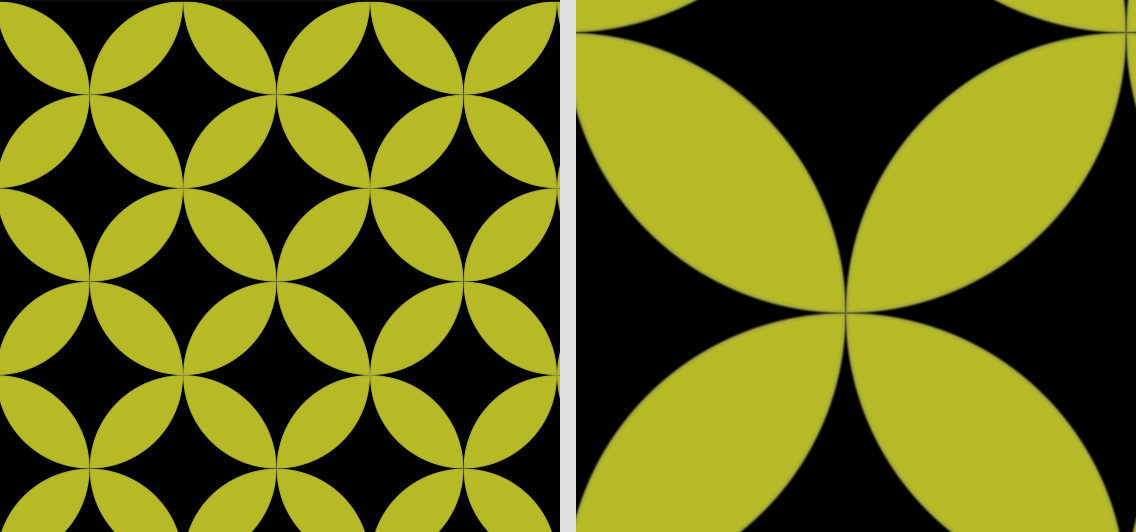
Left, the full canvas; right, a detail of the centre.
Reproduce this pattern procedurally as a WebGL 1 fragment shader.

```glsl
precision highp float;

// Interlaced circles: olive four-petal flowers leaving black curved diamonds.

uniform vec2 u_resolution;

// Lengths are fractions of the canvas width.
const float CELL_SIZE = 0.1669;              // one petal per cell
const vec2 FLOWER_CENTER = vec2(0.4939, 0.4470);
const float EDGE_WIDTH = 0.0024;             // soft petal outline
const float RIM_WIDTH = 0.0016;              // duller band inside the outline
const float TOP_BORDER = 0.0030;

const vec3 PETAL_COLOR = vec3(0.71, 0.73, 0.15);
const vec3 RIM_COLOR = vec3(0.66, 0.68, 0.23);
const vec3 GROUND_COLOR = vec3(0.0);
const vec3 BORDER_COLOR = vec3(0.04, 0.045, 0.05);

// Signed distance to the lens joining (0,0) and (1,1) in a unit cell.
float lensDistance(vec2 p) {
  return max(length(p - vec2(1.0, 0.0)), length(p - vec2(0.0, 1.0))) - 1.0;
}

// Mirror every other cell so that petals meet in fours.
float petalDistance(vec2 p) {
  vec2 grid = (p - FLOWER_CENTER) / CELL_SIZE;
  vec2 cell = floor(grid);
  vec2 local = fract(grid);
  float mirrored = mod(cell.x + cell.y, 2.0);
  local.x = mix(local.x, 1.0 - local.x, mirrored);
  return lensDistance(local) * CELL_SIZE;
}

void main() {
  float pixel = 1.0 / u_resolution.x;
  vec2 p = gl_FragCoord.xy * pixel;

  // Petals with a muted rim
  float d = petalDistance(p);
  float halfEdge = 0.5 * max(EDGE_WIDTH, pixel);
  float coverage = 1.0 - smoothstep(-halfEdge, halfEdge, d);
  float rim = smoothstep(-halfEdge - RIM_WIDTH, -halfEdge, d);
  vec3 petal = mix(PETAL_COLOR, RIM_COLOR, rim);
  vec3 color = mix(GROUND_COLOR, petal, coverage);

  // Thin dark strip along the top
  float fromTop = u_resolution.y * pixel - p.y;
  float border = 1.0 - smoothstep(-0.5 * pixel, 0.5 * pixel, fromTop - TOP_BORDER);
  color = mix(color, BORDER_COLOR, border);

  gl_FragColor = vec4(color, 1.0);
}
```
